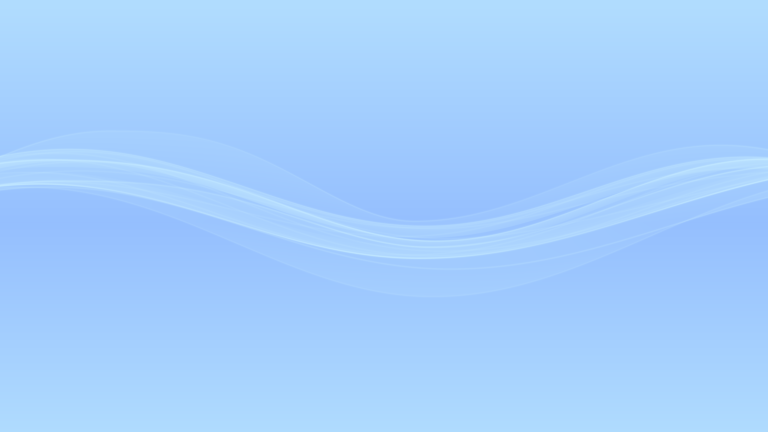
Write a Shadertoy shader that draws this background.

```glsl
// Translucent silk ribbons sweeping across a soft blue vertical gradient.
// Each strand runs crest - trough - crest along half cosine waves; veils fill
// the space between strands, and thin glowing lines trace their edges.

const float PI = 3.14159265;
const vec3 SKY_DEEP = vec3(0.583, 0.747, 0.995);
const vec3 SKY_PALE = vec3(0.690, 0.862, 0.995);
const vec3 SILK = vec3(0.800, 0.945, 1.000);
const float HORIZON = 0.485;      // height of the deepest blue
const float LINE_WIDTH = 0.0022;  // glow radius of a strand
const float BAND_WIDTH = 0.028;   // thickness of the bright bands
const int THREADS = 7;            // fine threads woven through the middle

// Height of a strand at x; skew delays the descent from the left crest.
float strand(float x, vec2 leftCrest, vec2 trough, vec2 rightCrest, float skew) {
    if (x < trough.x) {
        float t = (x - leftCrest.x) / (trough.x - leftCrest.x);
        t = t < 0.0 ? t : pow(t, skew);
        return mix(trough.y, leftCrest.y, 0.5 + 0.5 * cos(PI * t));
    }
    float t = (x - trough.x) / (rightCrest.x - trough.x);
    return mix(trough.y, rightCrest.y, 0.5 - 0.5 * cos(PI * t));
}

// Soft-edged fill, strongest at edgeA and thinning toward edgeB.
float veil(float y, float edgeA, float edgeB, float thinning) {
    float soft = max(0.0015, 0.8 / iResolution.y);
    float low = min(edgeA, edgeB);
    float high = max(edgeA, edgeB);
    float inside = smoothstep(low - soft, low + soft, y)
                 * (1.0 - smoothstep(high - soft, high + soft, y));
    float across = clamp(abs(y - edgeA) / max(high - low, 0.001), 0.0, 1.0);
    return inside * mix(1.0, thinning, across);
}

// Thin line of light, never narrower than the sampling grid allows.
float glow(float y, float center) {
    float d = (y - center) / max(LINE_WIDTH, 0.6 / iResolution.y);
    return exp(-d * d);
}

// Lays a layer of silk over the colour.
void lay(inout vec3 color, float amount) {
    color = mix(color, SILK, clamp(amount, 0.0, 1.0));
}

void mainImage(out vec4 fragColor, in vec2 fragCoord) {
    vec2 uv = fragCoord / iResolution.xy;
    float x = uv.x;
    float y = uv.y;

    // Background gradient
    vec3 color = mix(SKY_DEEP, SKY_PALE, min(abs(y - HORIZON) / 0.5, 1.0));

    // Strands, from the highest to the lowest
    float crown = strand(x, vec2(0.143, 0.697), vec2(0.540, 0.488), vec2(0.938, 0.664), 1.40);
    float upper = strand(x, vec2(0.091, 0.655), vec2(0.553, 0.477), vec2(0.972, 0.637), 1.00);
    float inner = strand(x, vec2(0.065, 0.630), vec2(0.566, 0.442), vec2(1.000, 0.632), 1.25);
    float core  = strand(x, vec2(0.078, 0.581), vec2(0.560, 0.428), vec2(1.042, 0.618), 1.40);
    float lower = strand(x, vec2(0.052, 0.574), vec2(0.547, 0.402), vec2(1.159, 0.618), 1.00);
    float under = strand(x, vec2(0.065, 0.567), vec2(0.586, 0.377), vec2(1.170, 0.583), 1.00);
    float keel  = strand(x, vec2(0.026, 0.567), vec2(0.563, 0.313), vec2(1.133, 0.595), 1.05);

    // Wide, faint veils
    lay(color, 0.13 * veil(y, crown, upper, 0.7));
    lay(color, 0.12 * veil(y, upper, inner, 0.5));
    lay(color, 0.24 * veil(y, inner, core, 0.7));
    lay(color, 0.30 * veil(y, core, lower, 0.8));
    lay(color, 0.15 * veil(y, lower, under, 0.8));
    lay(color, 0.13 * veil(y, keel, under, 0.8));

    // Bright bands hanging below their strands
    lay(color, 0.30 * veil(y, upper, upper - BAND_WIDTH, 0.6));
    lay(color, 0.24 * veil(y, inner, inner - 0.6 * BAND_WIDTH, 0.5));
    lay(color, 0.22 * veil(y, lower, lower + BAND_WIDTH, 0.3));

    // Fine threads weaving between the upper and lower strands
    for (int i = 0; i < THREADS; i++) {
        float weave = 0.5 + 0.45 * sin(2.4 * float(i) + 3.5 * x);
        lay(color, 0.12 * glow(y, mix(lower, upper, weave)));
    }

    // Glowing edges, with a slow shimmer along their length
    float shimmer = 0.75 + 0.25 * cos(4.0 * PI * x);
    lay(color, 0.18 * shimmer * glow(y, crown));
    lay(color, 0.22 * shimmer * glow(y, upper));
    lay(color, 0.50 * shimmer * glow(y, inner));
    lay(color, 0.40 * shimmer * glow(y, core));
    lay(color, 0.60 * shimmer * glow(y, lower));
    lay(color, 0.20 * glow(y, under));
    lay(color, 0.12 * glow(y, keel));

    fragColor = vec4(color, 1.0);
}
```
